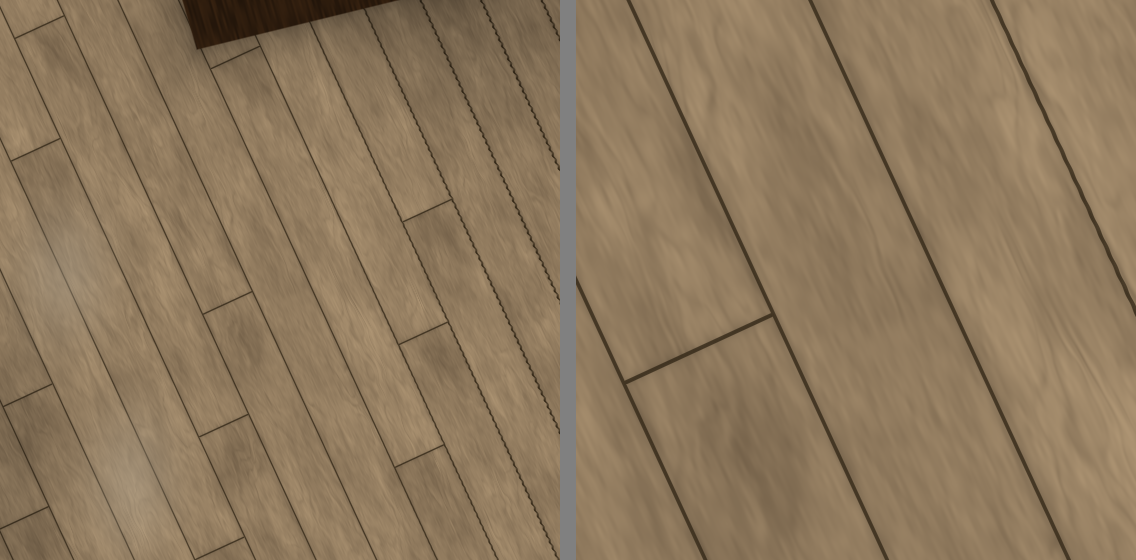
Left: the whole. Right: its middle third, enlarged.
Write a Shadertoy shader that draws this texture.

```glsl
// Slanted oak floorboards with staggered joints, soft glare and a dark cabinet corner
const vec3 OAK_DARK = vec3(0.41, 0.34, 0.255);
const vec3 OAK_LIGHT = vec3(0.645, 0.55, 0.425);
const vec3 SEAM = vec3(0.20, 0.155, 0.09);
const vec3 CABINET = vec3(0.17, 0.105, 0.05);
const vec3 GLARE = vec3(0.70, 0.65, 0.57);

const float TILT = 0.433;          // angle of the boards from vertical
const float BOARD_WIDTH = 0.0982;
const float BOARD_LENGTH = 0.784;
const float STAGGER = 0.196;       // joint shift from one row to the next

float hash(vec2 p) {
    return fract(sin(dot(p, vec2(127.1, 311.7))) * 43758.5453);
}

float noise(vec2 p) {
    vec2 i = floor(p), f = fract(p);
    f = f * f * (3.0 - 2.0 * f);
    return mix(mix(hash(i), hash(i + vec2(1, 0)), f.x),
               mix(hash(i + vec2(0, 1)), hash(i + vec2(1, 1)), f.x), f.y);
}

float fbm(vec2 p) {
    float sum = 0.0, amp = 0.5;
    for (int i = 0; i < 4; i++) {
        sum += amp * noise(p);
        p = p * 2.03 + 17.3;
        amp *= 0.5;
    }
    return sum / 0.9375;
}

// Coverage of a line of the given half width at distance d
float line(float d, float halfWidth, float px) {
    return 1.0 - smoothstep(halfWidth - px * 0.7, halfWidth + px * 0.7, abs(d));
}

float glow(vec2 p, vec2 centre, vec2 radius) {
    vec2 q = (p - centre) / radius;
    return exp(-dot(q, q));
}

// Brightness of the wood; q.x runs across the board, q.y along it
float woodTone(vec2 q, float seed) {
    vec2 o = vec2(seed * 61.0, seed * 37.0);
    float warp = fbm(q * vec2(22.0, 6.0) + o);
    float blotch = fbm(q * vec2(34.0, 13.0) + o + 9.0);
    float streak = noise(vec2(q.x * 190.0 + warp * 16.0, q.y * 14.0) + o);
    float pores = noise(q * vec2(430.0, 75.0) + o);
    float rings = 0.5 + 0.5 * sin(q.x * 260.0 + warp * 48.0 + q.y * 9.0);
    float figure = pow(rings, 4.0) * smoothstep(0.4, 0.65, blotch);
    return 0.73 + (blotch - 0.5) * 0.65 + (streak - 0.5) * 0.24
         + (pores - 0.5) * 0.2 - figure * 0.13;
}

vec3 floorColor(vec2 p, float px) {
    // Board coordinates
    vec2 along = vec2(sin(TILT), cos(TILT));
    float across = dot(p, vec2(along.y, -along.x)) - 0.0928;
    float v = dot(p, along);
    float row = floor(across / BOARD_WIDTH);
    bool jointed = mod(row, 4.0) != 1.0;

    // Each row is cut into boards, except every fourth
    float s = v - 0.6615 + row * STAGGER;
    float board = jointed ? floor(s / BOARD_LENGTH) : 0.0;
    float t = s - board * BOARD_LENGTH;
    float toJoint = jointed ? min(t, BOARD_LENGTH - t) : 1.0;
    float seed = hash(vec2(row, board) + 3.7);

    // Wood with a smoky patch just past each joint
    float x = across - row * BOARD_WIDTH;
    float tone = woodTone(vec2(x, t), seed) + (seed - 0.5) * 0.12;
    if (jointed) {
        tone -= 0.3 * glow(vec2(x, t), vec2(0.055, 0.06), vec2(0.035, 0.055));
    }
    vec3 color = mix(OAK_DARK, OAK_LIGHT, clamp(tone, -0.1, 1.15));

    // Long seams turn rope-like toward the upper right
    float rope = smoothstep(0.42, 0.85, p.x - 0.25 * p.y);
    float twist = sin(p.y * 6.2832 / 0.0115);
    float toSeam = across - BOARD_WIDTH * floor(across / BOARD_WIDTH + 0.5);
    float seam = line(toSeam + twist * rope * 0.0011, 0.0011 + 0.0006 * rope, px);
    seam *= 0.78 + 0.2 * rope * twist;
    float joint = line(toJoint, 0.0012, px) * 0.8;
    float bevel = exp(-min(abs(toSeam), toJoint) / 0.0035) * 0.14;
    return mix(color * (1.0 - bevel), SEAM, max(seam, joint));
}

void mainImage(out vec4 fragColor, in vec2 fragCoord) {
    float px = 1.0 / iResolution.y;
    vec2 p = fragCoord / iResolution.xy;
    p.y = 1.0 - p.y;               // measure downward from the top edge

    vec3 color = floorColor(p, px);

    // Glare spots and broad shading
    float glare = glow(p, vec2(0.115, 0.49), vec2(0.075, 0.11))
                + glow(p, vec2(0.235, 0.86), vec2(0.075, 0.12));
    color = mix(color, GLARE, 0.38 * min(glare, 1.0));
    color *= 1.0 - 0.15 * glow(p, vec2(0.86, 0.08), vec2(0.22, 0.14));
    color *= 1.0 - 0.14 * glow(p, vec2(0.0, 0.85), vec2(0.11, 0.3));

    // Cabinet corner and its contact shadow
    vec2 c = p - vec2(0.3516, 0.0885);
    float bottom = dot(c, vec2(0.238, 0.971));
    float side = dot(c, vec2(-0.959, 0.282));
    float d = max(bottom, side);
    color *= 1.0 - 0.3 * exp(-max(d, 0.0) * 22.0);
    float grain = noise(vec2(side * 260.0, bottom * 28.0));
    vec3 cabinet = CABINET * (0.75 + 0.5 * grain);
    color = mix(color, cabinet, 1.0 - smoothstep(-px, px, d));

    fragColor = vec4(color, 1.0);
}
```
